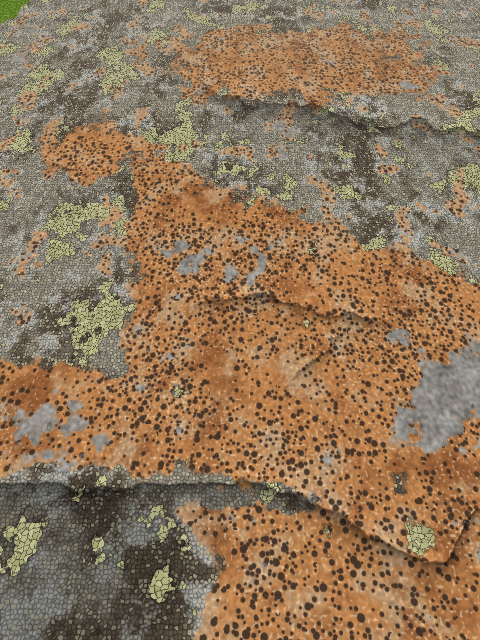
Give the GLSL for this texture, as a WebGL 2 fragment shader.

```glsl
#version 300 es
precision highp float;
uniform vec2 u_resolution;
out vec4 fragColor;

vec2 hash2(vec2 p) {
  vec3 a = fract(p.xyx * vec3(0.1031, 0.1030, 0.0973));
  a += dot(a, a.yzx + 33.33);
  return fract((a.xx + a.yz) * a.zy);
}

float corner(vec2 cell, vec2 offset) {
  float angle = 6.2832 * hash2(cell).x;
  return dot(vec2(cos(angle), sin(angle)), offset);
}

float gradientNoise(vec2 p) {
  vec2 i = floor(p), f = p - i, e = vec2(1, 0);
  vec2 w = f * f * f * (f * (f * 6.0 - 15.0) + 10.0);
  return mix(mix(corner(i, f), corner(i + e, f - e), w.x),
             mix(corner(i + e.yx, f - e.yx), corner(i + 1.0, f - 1.0), w.x), w.y);
}

float fbm(vec2 p) {
  float sum = 0.0, gain = 0.6;
  for (int i = 0; i < 5; i++) {
    sum += gain * gradientNoise(p);
    p = mat2(1.6, 1.2, -1.2, 1.6) * p + 7.3;
    gain *= 0.58;
  }
  return sum;
}

// Gap between the two nearest cell centres, and a random tone per cell
vec2 granules(vec2 p) {
  vec2 base = floor(p);
  float near = 9.0, second = 9.0, tone = 0.0;
  for (int k = 0; k < 9; k++) {
    vec2 cell = base + vec2(k % 3, k / 3) - 1.0, h = hash2(cell);
    float d = length(cell + 0.1 + 0.8 * h - p);
    if (d < near) { second = near; near = d; tone = hash2(cell + 57.0).x; }
    else second = min(second, d);
  }
  return vec2(second - near, tone);
}

// Scattered round spots of varied radius
float spots(vec2 p, float density, float blur) {
  vec2 base = floor(p);
  float cover = 0.0;
  for (int k = 0; k < 9; k++) {
    vec2 cell = base + vec2(k % 3, k / 3) - 1.0, h = hash2(cell + 130.0);
    float radius = mix(0.2, 0.4, h.y * h.y);
    float d = length(cell + 0.1 + 0.8 * hash2(cell) - p);
    cover = max(cover, step(h.x, density) * (1.0 - smoothstep(radius - blur, radius + blur, d)));
  }
  return cover;
}

float blob(vec2 p, vec2 centre, vec2 radius) {
  return (1.0 - length((p - centre) / radius)) * min(radius.x, radius.y);
}

// Shadow under a stone edge and a faint light lip above it
float ledge(float height, float width) {
  float below = 1.0 - smoothstep(-0.003, 0.003, height);
  return 1.0 + mix(0.12, -0.6, below) * exp(-abs(height) / width);
}

float span(float x, float a, float b) {
  return smoothstep(a, a + 0.06, x) * (1.0 - smoothstep(b - 0.06, b, x));
}

void main() {
  vec2 uv = gl_FragCoord.xy / u_resolution.y;
  float depth = 1.0 / (1.5 - uv.y);
  vec2 ground = vec2((uv.x - 0.375) * depth, 0.5 * (depth + log(depth)));
  float pixel = depth / u_resolution.y;
  float broad = fbm(ground * 6.0), medium = fbm(ground * 15.0 + 31.0);
  float ragged = fbm(ground * 32.0 + 5.0);
  float fine = gradientNoise(ground * 150.0), grit = gradientNoise(ground * 260.0 + 9.0);
  float wobble = 0.06 * broad + 0.04 * medium;

  // Layout of the orange stone
  float orangeField = min(uv.x - 0.2, 0.755 - uv.y - 0.4 * max(uv.x - 0.25, 0.0));
  float bottomCrust = blob(uv, vec2(0.1, 0.1), vec2(0.22, 0.17));
  bottomCrust = max(bottomCrust, blob(uv, vec2(0.3, 0.225), vec2(0.18, 0.03)));
  orangeField = max(orangeField, blob(uv, vec2(0.06, 0.345), vec2(0.19, 0.1)));
  orangeField = max(orangeField, blob(uv, vec2(0.46, 0.9), vec2(0.22, 0.06)));
  orangeField = max(orangeField, blob(uv, vec2(0.15, 0.77), vec2(0.09, 0.05)));
  orangeField = max(orangeField, 0.2 * medium - 0.05);
  orangeField = min(orangeField, -bottomCrust);
  float stone = smoothstep(-0.005, 0.006, orangeField + wobble + 0.03 * ragged);

  // Grey stone with granular crust
  vec2 crust = granules(ground * 215.0);
  vec3 grey = mix(vec3(0.34, 0.30, 0.25), vec3(0.51, 0.49, 0.44), smoothstep(-0.28, 0.02, broad + 0.4 * ragged));
  grey = mix(grey, vec3(0.65, 0.65, 0.63), smoothstep(-0.02, 0.26, medium + 0.5 * ragged + 0.2 * grit));
  grey *= 0.8 + 0.35 * smoothstep(0.0, 0.5, crust.x) + 0.25 * fine;
  float grains = smoothstep(0.6, 0.85, crust.y) * smoothstep(0.08, 0.4, crust.x);
  grey = mix(grey, vec3(0.75, 0.73, 0.61), 0.75 * grains);
  grey *= 1.0 - 0.28 * smoothstep(-0.02, 0.05, bottomCrust);

  // Orange stone, rust stains and pale grit
  float stain = fbm(ground * 9.0 + 64.0);
  vec3 orange = mix(vec3(0.57, 0.36, 0.21), vec3(0.74, 0.51, 0.31), smoothstep(-0.36, 0.06, stain + 0.3 * ragged));
  orange = mix(orange, vec3(0.74, 0.61, 0.47), 0.8 * smoothstep(-0.02, 0.3, medium + 0.4 * ragged));
  orange = mix(orange, vec3(0.79, 0.73, 0.61), 0.6 * smoothstep(0.18, 0.45, grit + 0.4 * broad));
  orange *= 1.0 + 0.2 * fine + 0.12 * grit;

  // Black fruiting spots
  float density = 0.46 + 0.8 * broad + 0.6 * stain;
  float dark = max(spots(ground * 92.0, density, 80.0 * pixel),
                   spots(ground * 135.0 + 40.0, density - 0.08, 115.0 * pixel));
  orange = mix(orange, vec3(0.22, 0.17, 0.14), 0.88 * dark);

  // Blue-grey film broken over the orange
  float film = blob(uv, vec2(0.7, 0.38), vec2(0.08, 0.08));
  film = max(film, blob(uv, vec2(0.09, 0.33), vec2(0.06, 0.035)));
  film = max(film, 0.2 * broad - 0.075) + 0.1 * medium + 0.09 * ragged;
  orange = mix(orange, vec3(0.53, 0.53, 0.52) * (1.0 + 0.5 * ragged + 0.3 * fine), 0.9 * smoothstep(0.0, 0.015, film));
  vec3 colour = mix(grey, orange, stone);

  // Pale green lichen: areoles on a black bed with a dark rim
  float lichen = fbm(ground * 11.0 + 18.0) + 0.25 * ragged - mix(0.16, 0.42, stone);
  vec2 areole = granules(ground * 165.0 + 1.5 * ragged);
  vec3 plates = mix(vec3(0.64, 0.64, 0.45), vec3(0.78, 0.77, 0.59), areole.y);
  plates = mix(vec3(0.27, 0.26, 0.19), plates, smoothstep(-0.05, 0.24, areole.x));
  colour *= 1.0 - 0.3 * smoothstep(-0.06, -0.01, lichen);
  colour = mix(colour, plates, smoothstep(-0.005, 0.02, lichen));

  // Stone edges
  float lowEdge = 0.245 - 0.12 * smoothstep(0.4, 0.68, uv.x) + 0.09 * smoothstep(0.69, 0.76, uv.x);
  colour *= ledge(uv.y - lowEdge - 0.4 * wobble - 0.012 * ragged, 0.016);
  float midEdge = 0.515 + 0.02 * sin(uv.x * 14.0 - 4.0) + 0.3 * wobble + 0.015 * ragged;
  colour *= mix(1.0, ledge(uv.y - midEdge, 0.01), span(uv.x, 0.28, 0.62));
  float slant = 0.4 + 0.9 * (uv.x - 0.45) + 0.4 * wobble + 0.02 * ragged;
  colour *= mix(1.0, ledge(uv.y - slant, 0.008), span(uv.x, 0.43, 0.57));
  float topEdge = 0.86 - 0.15 * (uv.x - 0.3) + 0.5 * wobble + 0.02 * ragged;
  colour *= mix(1.0, ledge(uv.y - topEdge, 0.018), span(uv.x, 0.3, 0.85));

  // Distant haze and a corner of grass
  colour = mix(colour, vec3(0.67, 0.65, 0.60), 0.2 * smoothstep(0.7, 1.0, uv.y));
  float grass = smoothstep(-0.003, 0.003, uv.y - 0.96 - 0.8 * uv.x + 0.3 * wobble);
  colour = mix(colour, vec3(0.38, 0.50, 0.17) * (1.0 + 0.5 * fine), grass);
  fragColor = vec4(clamp(colour, 0.0, 1.0), 1.0);
}
```
